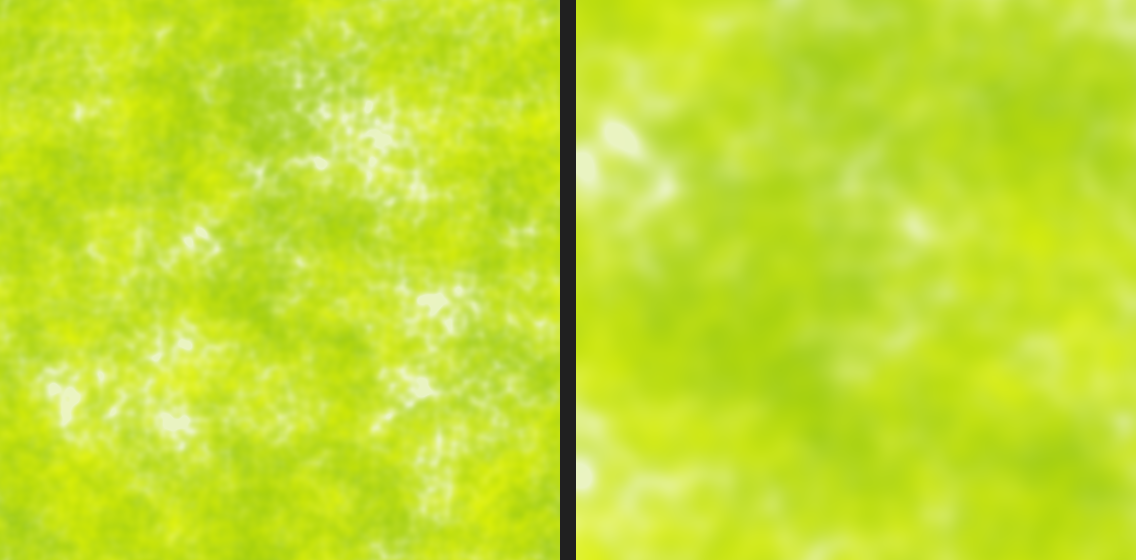
Left, the full canvas; right, a detail of the centre.
A Shadertoy shader for this texture:

```glsl
// Soft mottled lime surface: green and yellow patches under pale, cloudy flecks.
// Two independent stacks of wrapping gradient noise drive the hue and the paleness;
// every octave has a whole number of cells across the canvas, so the result tiles.

const vec3 GREEN  = vec3(0.62, 0.80, 0.04);
const vec3 YELLOW = vec3(0.86, 0.94, 0.00);
const vec3 PALE   = vec3(0.93, 0.96, 0.82);

const int   OCTAVES     = 5;
const int   BASE_CELLS  = 3;     // cells across the canvas in the broadest octave
const float HUE_GAIN    = 0.80;  // amplitude ratio between octaves
const float PALE_GAIN   = 0.85;
const float HUE_MIDDLE  = 0.45;  // average position from green to yellow
const float HUE_SPREAD  = 0.21;
const float PALE_MEDIAN = 0.165; // typical share of the pale colour
const float PALE_SKEW   = 0.70;  // strength of the bright tail
const float PALE_LIMIT  = 0.92;
const float NOISE_SIGMA = 0.21;  // standard deviation of one noise octave
const float TAU         = 6.2831853;

// Integer hash of a lattice point, returned in 0..1
float hash(ivec2 cell, int seed) {
    uint h = uint(cell.x) * 374761393u + uint(cell.y) * 668265263u + uint(seed) * 974711u;
    h = (h ^ (h >> 15)) * 2246822519u;
    h = (h ^ (h >> 13)) * 3266489917u;
    h ^= h >> 16;
    return float(h >> 8) / 16777216.0;
}

// Dot product of a corner's random unit gradient with the offset from it
float cornerRamp(ivec2 cell, vec2 offset, int period, int seed) {
    float angle = TAU * hash(cell % period, seed);
    return dot(vec2(cos(angle), sin(angle)), offset);
}

// Gradient noise that repeats after a whole number of cells
float wrappedNoise(vec2 p, int period, int seed) {
    ivec2 cell = ivec2(floor(p));
    vec2 f = fract(p);
    vec2 blend = f * f * f * (f * (f * 6.0 - 15.0) + 10.0);
    float a = cornerRamp(cell, f, period, seed);
    float b = cornerRamp(cell + ivec2(1, 0), f - vec2(1, 0), period, seed);
    float c = cornerRamp(cell + ivec2(0, 1), f - vec2(0, 1), period, seed);
    float d = cornerRamp(cell + ivec2(1, 1), f - vec2(1, 1), period, seed);
    return mix(mix(a, b, blend.x), mix(c, d, blend.x), blend.y);
}

// Sum of octaves, scaled to unit standard deviation
float cloud(vec2 uv, float gain, int seed) {
    float sum = 0.0, power = 0.0, amplitude = 1.0;
    int cells = BASE_CELLS;
    for (int i = 0; i < OCTAVES; i++) {
        // Shift each octave so that the lattices do not line up
        vec2 shift = fract(vec2(0.37, 0.71) * float(i + seed));
        sum += amplitude * wrappedNoise(uv * float(cells) + shift, cells, seed + i);
        power += amplitude * amplitude;
        amplitude *= gain;
        cells *= 2;
    }
    return sum / (NOISE_SIGMA * sqrt(power));
}

void mainImage(out vec4 fragColor, in vec2 fragCoord) {
    vec2 uv = fragCoord / iResolution.xy;

    // Green to yellow ground
    float hue = HUE_MIDDLE + HUE_SPREAD * cloud(uv, HUE_GAIN, 11);
    vec3 ground = mix(GREEN, YELLOW, clamp(hue, 0.0, 1.0));

    // Pale flecks: the exponential keeps most of the area saturated
    float pale = PALE_MEDIAN * exp(PALE_SKEW * cloud(uv, PALE_GAIN, 47));
    vec3 color = mix(ground, PALE, min(pale, PALE_LIMIT));

    fragColor = vec4(color, 1.0);
}
```
